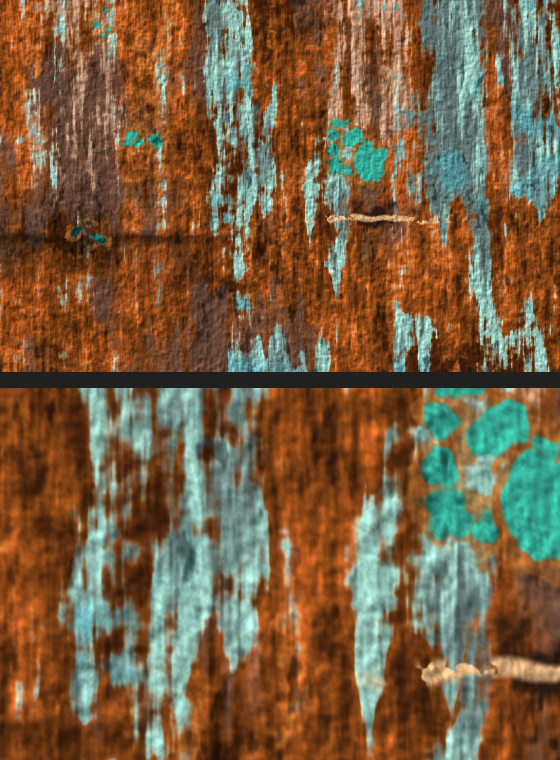
Top: the whole. Bottom: its middle third, enlarged.
Give the GLSL for this texture, as a Shadertoy shader.

```glsl
// Weathered rusty metal wall: orange and brown rust under worn verdigris paint.
// Soft boxes set where paint survives, vertically stretched noise frays it into
// streaks, and a fine bumpy relief lights the whole surface.

float hash(vec2 p) {
    vec3 q = fract(vec3(p.xyx) * 0.1031);
    q += dot(q, q.yzx + 33.33);
    return fract((q.x + q.y) * q.z);
}

float noise(vec2 p) {
    vec2 i = floor(p), f = fract(p);
    f = f * f * (3.0 - 2.0 * f);
    return mix(mix(hash(i), hash(i + vec2(1, 0)), f.x),
               mix(hash(i + vec2(0, 1)), hash(i + vec2(1, 1)), f.x), f.y);
}

// Fractal noise centred on zero
float fbm(vec2 p, int octaves) {
    float sum = 0.0, amp = 0.5;
    for (int i = 0; i < octaves; i++) {
        sum += amp * (noise(p) - 0.5);
        p = p * 2.03 + 17.7;
        amp *= 0.55;
    }
    return sum;
}

// Soft box: x = centre, y = half width, z = bottom, w = top
float band(vec2 p, vec4 b) {
    vec2 d = abs(p - vec2(b.x, 0.5 * (b.z + b.w))) - vec2(b.y, 0.5 * (b.w - b.z));
    return smoothstep(0.035, -0.035, max(d.x, d.y));
}

// Distance to a random cluster of round chips
float chips(vec2 p, vec2 centre, float spread, float size, int count) {
    float d = 1.0;
    for (int i = 0; i < count; i++) {
        vec2 seed = vec2(float(i) * 7.3, centre.x * 91.0);
        vec2 offset = vec2(hash(seed), hash(seed + 31.0)) - 0.5;
        float radius = size * (0.35 + 0.65 * hash(seed + 57.0));
        d = min(d, length(p - centre - 2.0 * spread * offset) - radius);
    }
    return d;
}

float relief(vec2 p) {
    return fbm(p * vec2(85, 75), 3) + 0.5 * fbm(p * vec2(150, 40), 2);
}

void mainImage(out vec4 fragColor, in vec2 fragCoord) {
    vec2 p = fragCoord / iResolution.y;

    // Noise layers, from broad stains to hair-thin streaks
    float mottle = fbm(p * 5.0 + 3.0, 5);
    float streak = fbm(p * vec2(30.0, 2.6) + 9.0, 4);
    float hair = fbm(p * vec2(95.0, 10.0), 3);
    float speck = fbm(p * 48.0 + 40.0, 3);
    float wear = 0.75 * streak + 0.7 * mottle + 0.55 * hair + 0.4 * speck;

    // Ragged outlines: columns run down by different lengths
    vec2 q = p + vec2(0.05 * fbm(p * 7.0 + 60.0, 4),
                      0.16 * (noise(vec2(p.x * 42.0, 2.0)) - 0.5) + 0.1 * mottle);

    // Rust
    float tone = 0.5 + 0.9 * mottle + 0.8 * streak + 0.5 * hair + 0.7 * speck;
    vec3 col = mix(vec3(0.27, 0.13, 0.05), vec3(0.49, 0.25, 0.08), smoothstep(0.1, 0.45, tone));
    col = mix(col, vec3(0.74, 0.36, 0.13), smoothstep(0.42, 0.78, tone));
    float ochre = band(q, vec4(0.40, 0.05, 0.45, 0.95));
    col = mix(col, vec3(0.76, 0.47, 0.20), 0.6 * smoothstep(0.15, 0.45, 0.35 * ochre + speck + streak));

    // Grey-brown grime, heavier low in the middle and on the left
    float grime = max(band(q, vec4(0.20, 0.12, 0.38, 0.85)), band(q, vec4(0.72, 0.20, -0.1, 0.22)));
    col = mix(col, vec3(0.37, 0.27, 0.23),
              0.85 * smoothstep(-0.05, 0.22, 0.25 * grime - 0.1 + fbm(p * vec2(11, 5) + 80.0, 5) + 0.4 * hair));

    // Where paint survives
    vec4 patches[11] = vec4[11](
        vec4(0.61, 0.065, 0.40, 1.20), vec4(0.70, 0.045, 0.42, 0.72),
        vec4(0.64, 0.025, 0.18, 0.45), vec4(0.88, 0.060, 0.42, 0.66),
        vec4(0.905, 0.035, 0.26, 0.43), vec4(1.22, 0.100, 0.40, 1.20),
        vec4(1.43, 0.080, 0.42, 1.20), vec4(1.30, 0.040, -0.2, 0.45),
        vec4(0.73, 0.150, -0.2, 0.08), vec4(1.12, 0.070, -0.2, 0.10),
        vec4(1.38, 0.100, -0.2, 0.16));
    float paint = 0.0;
    for (int i = 0; i < 11; i++) paint = max(paint, band(q, patches[i]));
    paint = max(paint, 0.85 * band(q, vec4(0.15, 0.02, 0.36, 0.92)));
    paint = max(paint, 0.7 * band(q, vec4(0.165, 0.01, -0.1, 0.25)));
    paint *= 1.0 - 0.8 * band(q, vec4(1.235, 0.03, 0.12, 0.38));
    paint *= 1.0 - 0.7 * band(q, vec4(1.34, 0.035, 0.45, 0.85));

    // Pale bleached fringe, then verdigris over it
    float bleach = max(band(q, vec4(0.20, 0.09, 0.36, 1.2)), band(q, vec4(1.0, 0.10, 0.62, 1.2)));
    float pale = smoothstep(-0.04, 0.16, 0.36 * max(paint, 0.75 * bleach) - 0.23 + wear);
    col = mix(col, vec3(0.68, 0.53, 0.43) + 0.5 * hair, 0.85 * pale);
    float cover = smoothstep(-0.05, 0.13, 0.46 * paint - 0.31 + wear);
    float dull = smoothstep(1.02, 1.14, p.x) * smoothstep(0.2, 0.45, p.y);
    float bright = smoothstep(-0.2, 0.2, 0.10 - 0.18 * dull + fbm(p * vec2(24, 5) + 30.0, 4) + 0.7 * hair);
    vec3 verdigris = mix(vec3(0.33, 0.42, 0.42), vec3(0.55, 0.76, 0.72), bright);
    verdigris = mix(verdigris, vec3(0.27, 0.62, 0.68), 0.6 * smoothstep(0.05, 0.25, fbm(p * 9.0 + 70.0, 4)));
    col = mix(col, verdigris, 0.93 * cover);

    // Seam: a dark ledge on the left, a flaking cream edge on the right
    float seamY = 0.36 + 0.05 * smoothstep(0.6, 0.9, p.x) + 0.03 * fbm(p * 14.0, 3);
    float below = seamY - p.y;
    float left = smoothstep(0.65, 0.45, p.x);
    col *= 1.0 - left * (0.5 * exp(-pow(below / 0.013, 2.0)) + 0.25 * smoothstep(0.0, 0.02, below) * exp(-5.0 * max(below, 0.0)));
    float hole = length((p - vec2(1.01, 0.42)) * vec2(1.0, 1.3)) + 0.11 * fbm(p * 22.0, 4);
    col = mix(col, vec3(0.12, 0.07, 0.06), 0.85 * smoothstep(0.06, 0.025, hole));
    float flake = smoothstep(0.013, 0.004, abs(below)) * smoothstep(0.80, 0.88, p.x) * smoothstep(1.30, 1.20, p.x);
    col = mix(col, vec3(0.84, 0.66, 0.47), flake * smoothstep(-0.04, 0.06, speck + mottle));

    // Thick green chips ringed by ochre rust
    vec2 rough = p + 0.035 * vec2(fbm(p * 28.0, 3), fbm(p * 28.0 + 50.0, 3));
    float chip = chips(rough, vec2(0.97, 0.61), 0.08, 0.024, 14);
    chip = min(chip, length((rough - vec2(0.995, 0.56)) * vec2(1.0, 0.8)) - 0.04);
    chip = min(chip, chips(rough, vec2(0.385, 0.63), 0.035, 0.021, 5));
    chip = min(chip, chips(rough, vec2(0.24, 0.38), 0.04, 0.014, 5));
    chip = min(chip, chips(rough, vec2(0.28, 0.95), 0.05, 0.014, 4));
    col = mix(col, vec3(0.60, 0.36, 0.15), 0.75 * smoothstep(0.016, 0.004, chip + 0.05 * speck));
    vec3 green = mix(vec3(0.03, 0.26, 0.26), vec3(0.20, 0.64, 0.56),
                     smoothstep(-0.2, 0.15, speck + mottle + 0.2 * smoothstep(0.9, 1.0, p.x)));
    col = mix(col, green, smoothstep(0.003, -0.003, chip));

    // Bumps lit from the upper left, with scattered dark pits
    float slope = relief(p) - relief(p + vec2(-0.004, 0.005));
    col *= 1.02 + 0.85 * slope + 0.35 * hair;
    col *= 1.0 - 0.45 * smoothstep(0.12, 0.32, fbm(p * vec2(60, 28) + 20.0, 3) - 0.3 * mottle);

    fragColor = vec4(clamp(col, 0.0, 1.0), 1.0);
}
```
